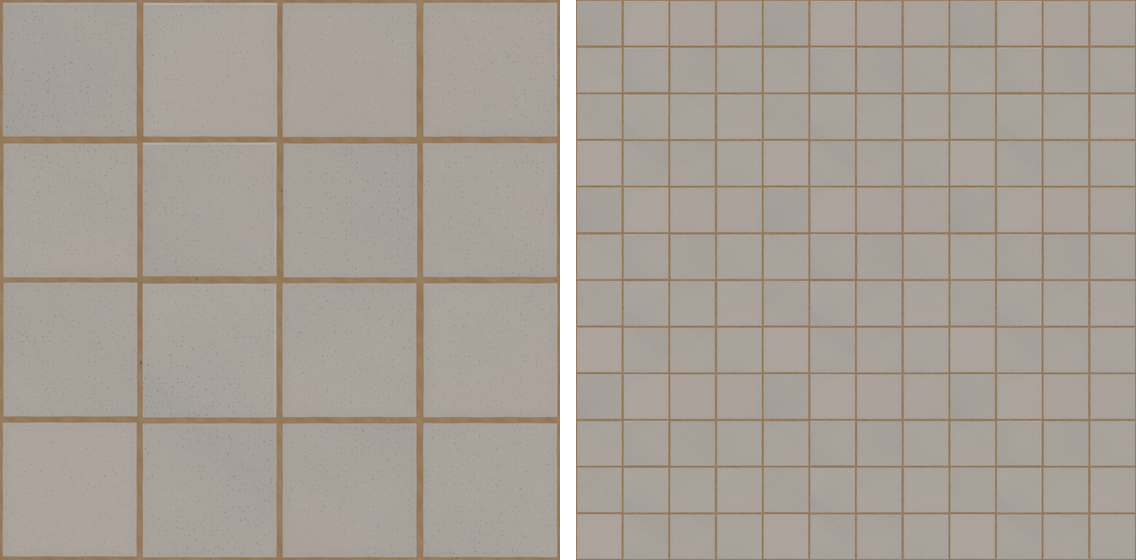
Left: one tile. Right: repeated 3 by 3.
This texture is drawn by a Shadertoy shader. Its source:

```glsl
const float TILES = 4.0;            // repeats across and down
const float HALF_SIZE = 0.479;      // half a tile, in cell units
const float CORNER = 0.008;
const float EDGE_SOFT = 0.007;      // rounding of the tile edge
const float JITTER = 0.005;         // laying error of each tile
const float SPECK_CELLS = 96.0;     // speck grid across the canvas
const float SPECK_SHARE = 0.32;     // share of cells holding a speck
const float SPECK_STRENGTH = 0.42;
const float PIT_CELLS = 32.0;
const float PIT_SHARE = 0.06;
const float GRAIN_CELLS = 256.0;
const float TAU = 6.2831853;

const vec3 GLAZE = vec3(0.671, 0.642, 0.618);
const vec3 GLAZE_WARM = vec3(0.674, 0.636, 0.598);
const vec3 GLAZE_COOL = vec3(0.632, 0.621, 0.595);
const vec3 GLINT = vec3(0.76, 0.745, 0.73);
const vec3 SPECK = vec3(0.43, 0.43, 0.40);
const vec3 GROUT = vec3(0.615, 0.510, 0.400);
const vec3 GROUT_DARK = vec3(0.560, 0.445, 0.325);
const vec3 PIT = vec3(0.34, 0.25, 0.16);

vec3 hash3(vec2 p) {
    vec3 q = fract(p.xyx * vec3(0.1031, 0.1030, 0.0973));
    q += dot(q, q.yxz + 33.33);
    return fract((q.xxy + q.yzz) * q.zyx);
}

float roundedBox(vec2 p, float halfSize, float radius) {
    vec2 d = abs(p) - halfSize + radius;
    return length(max(d, 0.0)) + min(max(d.x, d.y), 0.0) - radius;
}

// Layered sines with whole frequencies, so the field wraps
float clouds(vec2 uv) {
    float sum = 0.0;
    for (int i = 0; i < 5; i++) {
        float k = float(i);
        vec2 freq = floor(hash3(vec2(k, 7.0)).xy * 11.0) - 5.0;
        sum += sin(TAU * dot(uv, freq + vec2(1.0, 0.0)) + k * 2.4
                 + 1.3 * sin(TAU * dot(uv, freq.yx) + k));
    }
    return sum / 5.0;
}

// One dot at most per wrapped cell; radius in canvas units
float dots(vec2 uv, float cells, float share, float radius, float seed, float px) {
    vec2 p = fract(uv + seed * 0.0137) * cells;
    vec2 id = mod(floor(p), cells);
    vec3 place = hash3(id + seed * 19.0);
    vec3 kind = hash3(id + seed * 31.0 + 57.0);
    float dist = length(fract(p) - mix(vec2(0.22), vec2(0.78), place.xy)) / cells;
    float r = radius * mix(0.5, 1.0, kind.x);
    float soft = max(px * 0.8, r * 0.5);
    float cover = 1.0 - smoothstep(r - soft, r + soft, dist);
    return cover * step(place.z, share) * mix(0.25, 1.0, kind.y * kind.y);
}

void mainImage(out vec4 fragColor, in vec2 fragCoord) {
    vec2 uv = fragCoord / iResolution.xy;
    float px = 1.0 / min(iResolution.x, iResolution.y);
    float cloud = clouds(uv);

    // Tile layout, with slightly uneven edges
    vec2 id = mod(floor(uv * TILES), TILES);
    vec3 rnd = hash3(id + 3.0);
    vec3 rnd2 = hash3(id + 41.0);
    vec2 p = fract(uv * TILES) - 0.5 - (rnd.xy - 0.5) * 2.0 * JITTER;
    vec2 wobble = 0.001 * sin(TAU * uv.yx * vec2(9.0, 11.0) + rnd.z * TAU);
    float d = roundedBox(p + wobble, HALF_SIZE, CORNER);
    float soft = max(EDGE_SOFT, px * TILES);
    float tileMask = 1.0 - smoothstep(-soft, soft, d);

    // Glaze: tone per tile, a sloping tint and cooler rims
    vec2 slope = rnd2.xy - 0.5;
    float tint = (rnd.z - 0.5) * 0.8 + dot(p, slope) * 1.2 + cloud * 0.35 - 0.06;
    vec3 glaze = mix(GLAZE, GLAZE_WARM, clamp(tint, 0.0, 0.8));
    glaze = mix(glaze, GLAZE_COOL, clamp(-tint, 0.0, 0.85));
    glaze = mix(glaze, GLAZE_COOL, 0.35 * smoothstep(-0.08, -0.01, d));
    glaze *= 1.0 + (rnd2.z - 0.5) * 0.015;

    // Specks gather where the glaze is cool
    float speckle = 0.0;
    for (int i = 0; i < 3; i++) {
        float k = float(i);
        speckle = max(speckle, dots(uv, SPECK_CELLS + 13.0 * k, SPECK_SHARE,
                                    0.0014 - 0.0002 * k, k + 1.0, px));
    }
    glaze = mix(glaze, SPECK, speckle * clamp(SPECK_STRENGTH - tint * 0.3, 0.22, 0.65));

    // Light caught on the upper and right rims of a few tiles
    vec2 rim = 1.0 - smoothstep(vec2(0.002), vec2(0.010), abs(p - HALF_SIZE + 0.011));
    vec2 shine = mix(vec2(0.10), vec2(0.55), smoothstep(0.75, 0.95, rnd2.yx));
    shine *= 0.75 + 0.25 * sin(TAU * uv.yx * 5.0 + rnd.xy * TAU);
    glaze = mix(glaze, GLINT, max(rim.x * shine.x, rim.y * shine.y));

    // Grout: stained, darker beside the tiles, with a few pits
    float stain = 0.5 + 0.3 * cloud
                + 0.2 * sin(TAU * (uv.x * 23.0 + uv.y * 19.0) + 3.0 * cloud);
    vec3 grout = mix(GROUT, GROUT_DARK, clamp(stain, 0.0, 1.0));
    grout = mix(GROUT_DARK, grout, smoothstep(-0.004, 0.014, d));
    grout = mix(grout, PIT, 0.8 * dots(uv, PIT_CELLS, PIT_SHARE, 0.0034, 5.0, px));

    // Fine grain over everything
    vec3 color = mix(grout, glaze, tileMask);
    float grain = hash3(floor(uv * GRAIN_CELLS) + 11.0).x - 0.5;
    color *= 1.0 + grain * mix(0.03, 0.008, tileMask);
    fragColor = vec4(color, 1.0);
}
```
